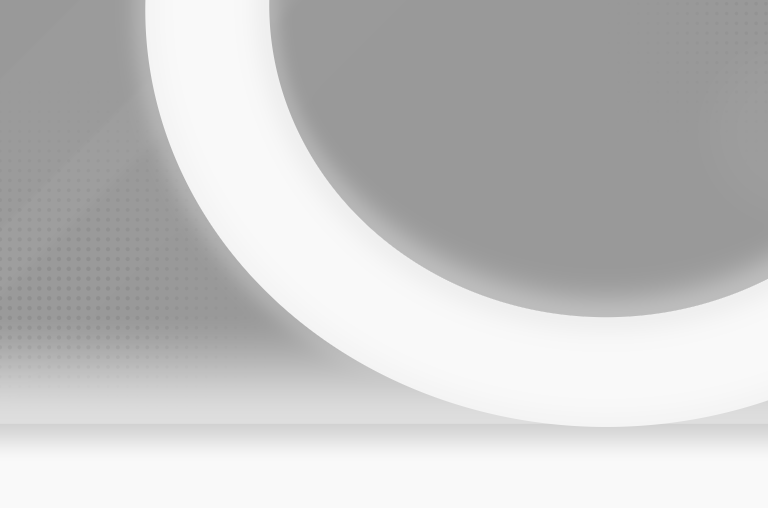
A Shadertoy shader for this background:

```glsl
// Draws a large white ring over a grey halftone wall above a pale, softly shaded floor.

const vec3 WALL = vec3(0.600);
const vec3 WALL_FOOT = vec3(0.870);
const vec3 PAPER = vec3(0.976);
const vec3 FLOOR_SHADE = vec3(0.815);
const vec3 GLOW = vec3(0.800);

const float FLOOR_Y = 0.1657;
const float DOT_PITCH = 0.01933;

// Approximate signed distance to an ellipse, negative inside
float ellipseDistance(vec2 p, vec2 center, vec2 radii) {
    vec2 q = p - center;
    float k = length(q / radii);
    return k * (k - 1.0) / max(length(q / (radii * radii)), 1e-4);
}

// Antialiased coverage of a signed distance
float coverage(float d, float pixel) {
    return clamp(0.5 - d / pixel, 0.0, 1.0);
}

// Soft falloff away from an edge
float halo(float d, float width) {
    float t = max(d, 0.0) / width;
    return exp(-t * t);
}

// Regular grid of round dots
float dotGrid(vec2 p, float radius, float pixel) {
    vec2 cell = p - vec2(0.0, 0.0069);
    cell = (fract(cell / DOT_PITCH + 0.5) - 0.5) * DOT_PITCH;
    return coverage(length(cell) - radius, pixel);
}

// Faint diagonal bands, measured along the falling diagonal
float diagonalBands(vec2 p) {
    float s = p.x + 1.0 - p.y;
    float band = smoothstep(0.150, 0.162, s) * 0.007;
    band += smoothstep(0.440, 0.460, s) * 0.012;
    band -= smoothstep(0.560, 0.610, s) * 0.017;
    return band - smoothstep(0.800, 0.815, s) * 0.003;
}

// Wall with bands, halftone patches and a bright foot
vec3 wallColor(vec2 p, float pixel) {
    vec3 color = WALL + diagonalBands(p);

    // Pale disc at the right edge
    float disc = length(p - vec2(1.56, 0.74));
    color += 0.015 * (1.0 - smoothstep(0.10, 0.22, disc));

    float foot = 1.0 - smoothstep(FLOOR_Y, 0.390, p.y);
    color = mix(color, WALL_FOOT, foot);

    // Halftone at the lower left and the upper right
    float left = (1.0 - smoothstep(0.16, 0.60, p.x))
               * (1.0 - smoothstep(0.42, 0.90, p.y))
               * smoothstep(0.19, 0.36, p.y);
    float right = smoothstep(1.15, 1.50, p.x) * smoothstep(0.66, 0.98, p.y);
    float strength = max(left, right * 0.55);
    float radius = mix(0.0025, 0.0043, strength);
    return color - 0.042 * strength * dotGrid(p, radius, pixel);
}

// Floor shaded beneath the wall
vec3 floorColor(float y) {
    return mix(PAPER, FLOOR_SHADE, smoothstep(0.088, FLOOR_Y + 0.012, y));
}

void mainImage(out vec4 fragColor, in vec2 fragCoord) {
    float pixel = 1.0 / iResolution.y;
    vec2 p = fragCoord * pixel;

    // Ring edges
    float outer = ellipseDistance(p, vec2(1.193, 0.980), vec2(0.907, 0.8205));
    float inner = ellipseDistance(p, vec2(1.193, 0.990), vec2(0.663, 0.6144));

    // Glow cast on the wall, wider at the bottom of the hole
    vec3 color = wallColor(p, pixel);
    float low = 1.0 - smoothstep(0.40, 0.85, p.y);
    float holeGlow = halo(-inner, mix(0.025, 0.050, low)) * mix(0.40, 0.70, low);
    float outsideGlow = halo(outer, 0.032) * 0.45;
    float glow = inner < 0.0 ? holeGlow : outsideGlow;
    color += max(GLOW - color, 0.0) * glow;

    color = mix(color, floorColor(p.y), coverage(p.y - FLOOR_Y, pixel));

    // Ring face with soft shading along both rims
    float rim = 0.040 * halo(inner, 0.038) + 0.018 * halo(-outer, 0.035);
    float ring = coverage(max(outer, -inner), pixel);
    color = mix(color, PAPER - rim, ring);

    fragColor = vec4(color, 1.0);
}
```
